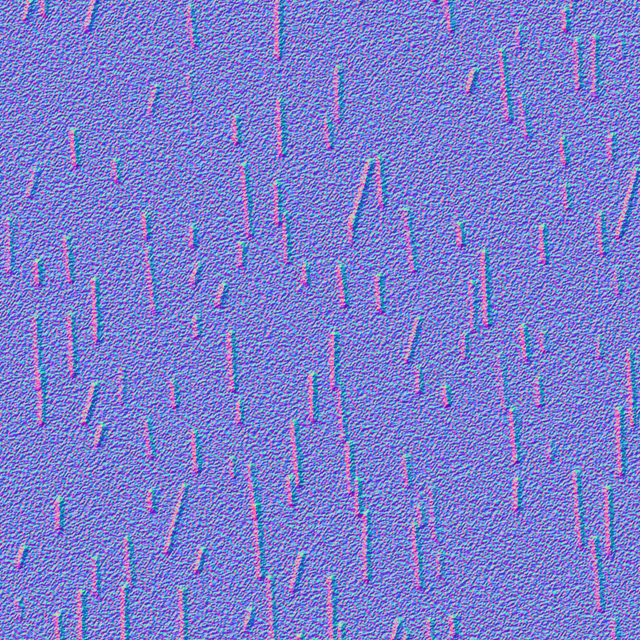
Write a three.js fragment shader that draws this texture map.

```glsl
varying vec2 vUv;

float hash(vec2 p) {
  vec3 q = fract(p.xyx * 0.1031);
  q += dot(q, q.yzx + 33.33);
  return fract((q.x + q.y) * q.z);
}

float valueNoise(vec2 p) {
  vec2 cell = floor(p);
  vec2 f = fract(p);
  f = f * f * (3.0 - 2.0 * f);
  return mix(mix(hash(cell), hash(cell + vec2(1.0, 0.0)), f.x),
             mix(hash(cell + vec2(0.0, 1.0)), hash(cell + 1.0), f.x), f.y);
}

// Fine grain, turned so that the noise lattice stays hidden
float grainHeight(vec2 uv) {
  return valueNoise(mat2(0.83, 0.56, -0.56, 0.83) * uv * 480.0 + 700.0);
}

vec2 grainSlope(vec2 uv) {
  vec2 d = vec2(0.0012, 0.0);
  vec2 slope = 3.7 * vec2(grainHeight(uv + d) - grainHeight(uv - d),
                          grainHeight(uv + d.yx) - grainHeight(uv - d.yx));
  // Steepen the faces turned to the right
  slope.x -= 0.15 * (slope.x * slope.x - 1.0);
  return slope;
}

// Slope of one rounded groove along a line segment
vec2 grooveSlope(vec2 p, vec2 halfAxis, float width) {
  float along = clamp(dot(p, halfAxis) / dot(halfAxis, halfAxis), -1.0, 1.0);
  vec2 d = (p - halfAxis * along) / width;
  return d * exp(-dot(d, d));
}

// Scattered, nearly upright scratches, one at most per cell
vec2 scratchSlope(vec2 uv) {
  const float cells = 12.0;
  vec2 home = floor(uv * cells);
  vec2 slope = vec2(0.0);
  for (int y = -1; y <= 1; y++) {
    for (int x = -1; x <= 1; x++) {
      vec2 id = home + vec2(float(x), float(y)) + 20.0;
      float density = 0.5 + 0.7 * valueNoise(id * 0.37);
      float present = step(hash(id + 7.3), density);
      vec2 jitter = 0.1 + 0.8 * vec2(hash(id + 51.7), hash(id + 93.1));
      vec2 center = (id - 20.0 + jitter) / cells;

      // Most lean slightly left at the top, a few lean right
      float lean = -0.13 * hash(id + 131.9);
      if (hash(id + 171.3) > 0.9) lean = 0.27;
      float size = hash(id + 211.7);
      float halfLength = mix(0.012, 0.058, size * size);
      float depth = mix(1.8, 5.2, sqrt(hash(id + 257.9)));
      vec2 halfAxis = halfLength * vec2(sin(lean), cos(lean));
      slope += present * depth * grooveSlope(uv - center, halfAxis, 0.0047);
    }
  }
  return slope;
}

void main() {
  vec2 scratch = scratchSlope(vUv);

  // Average four nearby normals to smooth the grain; green points down
  vec3 normal = vec3(0.0);
  for (int i = 0; i < 4; i++) {
    vec2 corner = vec2(mod(float(i), 2.0), floor(float(i) / 2.0)) - 0.5;
    vec2 slope = scratch + grainSlope(vUv + corner * 0.0011);
    normal += 0.25 * normalize(vec3(-slope.x, slope.y, 1.0));
  }
  gl_FragColor = vec4(normal * 0.5 + 0.5, 1.0);
}
```
